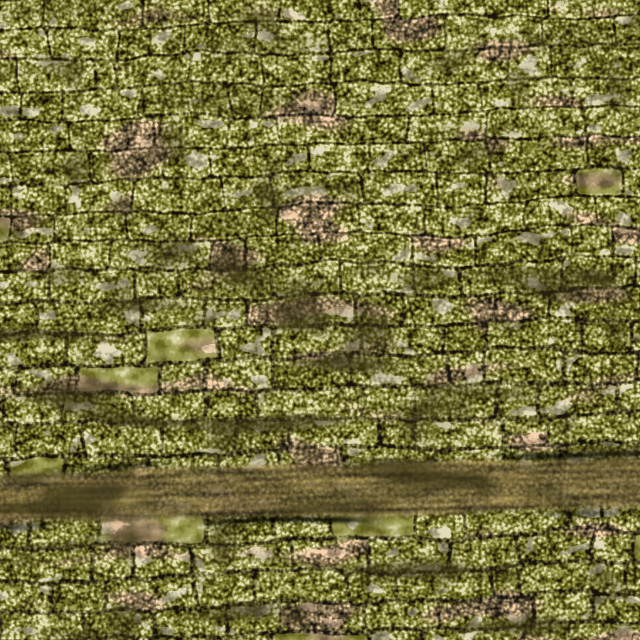
Reproduce this texture procedurally as a WebGL 2 fragment shader.

```glsl
#version 300 es
precision highp float;
// Leaf tissue under a microscope: rows of cells full of green grains, a brown vein and soft shadows.
#define ROWS 21.0
#define CELLS 9.0
#define GRAIN_SCALE 120.0
#define GRAIN_CONTRAST 0.72
#define CLUMP_CONTRAST 0.50
#define WALL_DARKNESS 0.30
#define GAP_LEVEL 0.27
#define VEIN_HEIGHT 0.222
#define VEIN_HALF_WIDTH 0.046
#define TILT 0.025
#define SHADOW_DEPTH 0.85
#define BRIGHTNESS 0.56

uniform vec2 u_resolution;
out vec4 fragColor;

float hash(vec2 p) {
  uvec2 q = uvec2(ivec2(floor(p))) * uvec2(1597334673u, 3812015801u);
  uint n = (q.x ^ q.y) * 1597334673u;
  n = (n ^ (n >> 15)) * 2246822519u;
  return float((n ^ (n >> 13)) >> 8) / 16777216.0;
}

float gradientDot(vec2 corner, vec2 offset) {
  float angle = 6.28318 * hash(corner);
  return dot(vec2(cos(angle), sin(angle)), offset);
}

float noise(vec2 p) {
  vec2 i = floor(p), f = p - i;
  vec2 u = f * f * f * (f * (f * 6.0 - 15.0) + 10.0);
  vec2 e = vec2(1.0, 0.0);
  return mix(mix(gradientDot(i, f), gradientDot(i + e.xy, f - e.xy), u.x),
             mix(gradientDot(i + e.yx, f - e.yx), gradientDot(i + 1.0, f - 1.0), u.x), u.y);
}

// Distance to the nearest scattered grain centre
float grainDistance(vec2 p) {
  vec2 i = floor(p);
  float nearest = 2.0;
  for (int k = 0; k < 9; k++) {
    vec2 c = i + vec2(k % 3 - 1, k / 3 - 1);
    vec2 centre = c + vec2(hash(c + 71.0), hash(c + 193.0));
    nearest = min(nearest, length(p - centre));
  }
  return nearest;
}

// xy: cell identity, z: distance to a wall in canvas units
vec3 cellAt(vec2 p) {
  float y = p.y * ROWS, row = floor(y);
  float x = p.x * CELLS + 7.0 * hash(vec2(row, 5.0));
  float col = floor(x);
  if (x < col + 0.7 * hash(vec2(col, row))) col -= 1.0;
  float left = col + 0.7 * hash(vec2(col, row));
  float right = col + 1.0 + 0.7 * hash(vec2(col + 1.0, row));
  float dx = min(x - left, right - x) / CELLS;
  float dy = min(y - row, row + 1.0 - y) / ROWS;
  float corner = 0.008;
  vec2 inset = max(corner - vec2(dx, dy), 0.0);
  return vec3(col, row, max(corner - length(inset), 0.0));
}

vec3 tissueColor(float t) {
  vec3 c = mix(vec3(0.09, 0.07, 0.03), vec3(0.26, 0.24, 0.07), smoothstep(0.0, 0.27, t));
  c = mix(c, vec3(0.41, 0.41, 0.12), smoothstep(0.25, 0.48, t));
  c = mix(c, vec3(0.61, 0.61, 0.32), smoothstep(0.46, 0.72, t));
  return mix(c, vec3(0.89, 0.88, 0.70), smoothstep(0.70, 1.0, t));
}

// Blurred dark patches along a falling diagonal, with long streaks in the lower part
float shadowAt(vec2 uv) {
  vec2 p = uv + 0.05 * vec2(noise(uv * 13.0), noise(uv * 15.0 + 40.0));
  float s = 0.0;
  for (int k = 0; k < 5; k++) {
    float n = float(k);
    vec2 centre = vec2(0.26 + 0.105 * n, 0.61 - 0.055 * n);
    centre.y += 0.07 * (hash(vec2(n, 31.0)) - 0.5);
    vec2 d = (p - centre) / vec2(0.045, 0.033);
    s += 0.9 * exp(-dot(d, d));
  }
  float low = 1.0 - smoothstep(0.45, 0.72, uv.y);
  s += (0.25 + 0.75 * low) * smoothstep(0.12, 0.48, noise(uv * vec2(4.0, 22.0) + 9.0));
  s += 0.6 * smoothstep(0.2, 0.5, noise(uv * vec2(13.0, 15.0) + 60.0));
  return clamp(s, 0.0, 1.0);
}

void main() {
  vec2 uv = gl_FragCoord.xy / u_resolution;
  vec2 p = uv - vec2(0.0, TILT * uv.x);
  vec2 warped = p + vec2(0.010 * noise(p * 19.0 + 3.0),
                         0.016 * noise(p * vec2(5.0, 8.0)) + 0.006 * noise(p * 24.0));
  vec3 cell = cellAt(warped);
  float kind = hash(cell.xy + 17.0), shade = hash(cell.xy + 43.0);
  float blur = 1.0 - smoothstep(0.40, 0.66, uv.y);

  // Grains, clumps and clear gaps
  float grain = 0.45 - grainDistance(uv * GRAIN_SCALE) + 0.7 * noise(uv * 190.0);
  float clump = noise(uv * vec2(38.0, 54.0) + 11.0);
  float gapNoise = noise(p * vec2(21.0, 37.0) + 80.0) + 0.25 * noise(uv * 75.0);
  float gap = smoothstep(GAP_LEVEL, GAP_LEVEL + 0.10, gapNoise);
  float clearCell = step(0.965, kind) * smoothstep(0.001, 0.005, cell.z);
  gap *= smoothstep(0.001, 0.006, cell.z);
  float calm = max(gap * 0.65, clearCell * 0.85);
  float tone = BRIGHTNESS + GRAIN_CONTRAST * grain * (1.0 - calm);
  tone += CLUMP_CONTRAST * clump + 0.16 * (shade - 0.5) + 0.24 * gap + 0.10 * clearCell;

  // Walls: thin and bright rimmed above, soft below
  float wall = 1.0 - smoothstep(0.0, mix(0.003, 0.007, blur), cell.z);
  float rim = smoothstep(0.002, 0.004, cell.z) * (1.0 - smoothstep(0.004, 0.007, cell.z));
  tone += 0.09 * rim - WALL_DARKNESS * wall;
  vec3 color = tissueColor(tone);

  // Grey gaps and reddish cells
  float light = dot(color, vec3(0.35, 0.5, 0.15));
  float pigment = smoothstep(0.12, 0.34, noise(p * vec2(7.0, 19.0) + 27.0)) * step(0.25, kind);
  color = mix(color, light * vec3(1.04, 1.0, 0.88), max(0.7 * gap, 0.35 * wall));
  color = mix(color, light * vec3(1.14, 0.94, 0.76) + 0.015, 0.8 * pigment);

  // Fibrous vein with dark borders
  float across = p.y - VEIN_HEIGHT + 0.010 * noise(p * vec2(6.0, 14.0));
  float vein = 1.0 - smoothstep(VEIN_HALF_WIDTH * 0.7, VEIN_HALF_WIDTH, abs(across));
  float fibre = noise(p * vec2(7.0, 125.0)) + 0.6 * noise(p * vec2(17.0, 60.0));
  vec3 fibreColor = vec3(0.43, 0.37, 0.22) * (1.0 + 0.75 * fibre + 0.25 * grain);
  color = mix(color, fibreColor, 0.82 * vein);
  float border = exp(-pow((abs(across) - VEIN_HALF_WIDTH) / 0.006, 2.0));
  color *= 1.0 - border * smoothstep(-0.25, 0.3, noise(p * vec2(5.0, 9.0) + 50.0)) * 0.75;

  // Out of focus shadows
  float shadow = SHADOW_DEPTH * shadowAt(uv);
  color = mix(color, vec3(0.17, 0.15, 0.06) + 0.22 * color, shadow);
  fragColor = vec4(clamp(color, 0.0, 1.0), 1.0);
}
```
